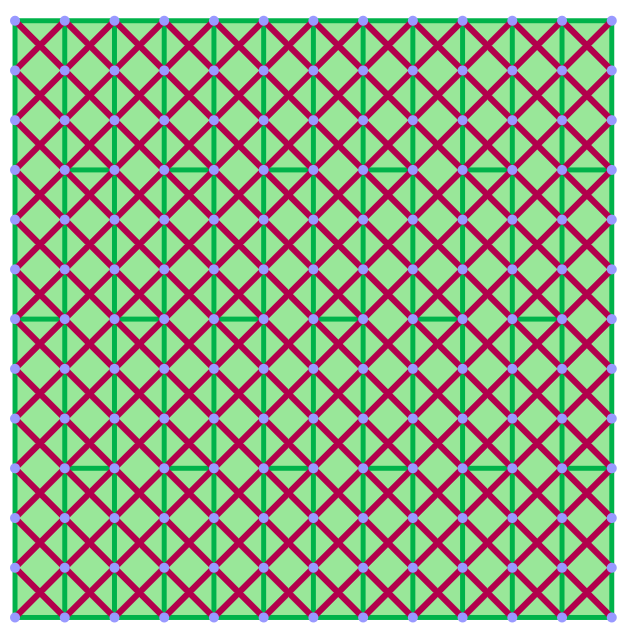
This pattern is drawn by a Shadertoy shader. Its source:

```glsl
// Square lattice of crossed diagonals, green rails and round joints on a pale green panel.
#define CELLS 12.0
#define CELL_SIZE 0.0777
#define PANEL_OFFSET vec2(-0.0072, 0.0014)
#define RAIL_HALF 0.050
#define BRACE_HALF 0.063
#define JOINT_RADIUS 0.100
#define PAPER vec3(1.0)
#define PANEL vec3(0.60, 0.905, 0.60)
#define RAIL vec3(0.0, 0.70, 0.29)
#define BRACE vec3(0.70, 0.0, 0.30)
#define JOINT vec3(0.60, 0.60, 1.0)

// Coverage of a shape from its signed distance, in cell units.
float coverage(float dist, float pixel) {
    return clamp(0.5 - dist / pixel, 0.0, 1.0);
}

// Distance to the nearest integer.
float toLine(float v) {
    return abs(v - round(v));
}

// Border rows are complete; every third inner row has alternating rails.
bool hasRowRail(float row, float column) {
    if (row == 0.0 || row == CELLS) return true;
    return mod(row, 3.0) == 0.0 && mod(column + floor(row / 3.0 + 0.5), 2.0) == 0.0;
}

void mainImage(out vec4 fragColor, in vec2 fragCoord) {
    // Lattice coordinates: joints lie at integers from 0 to CELLS.
    vec2 p = (fragCoord - 0.5 * iResolution.xy) / iResolution.y - PANEL_OFFSET;
    vec2 q = p / CELL_SIZE + 0.5 * CELLS;
    float pixel = 1.0 / (iResolution.y * CELL_SIZE);

    vec2 nearest = clamp(round(q), 0.0, CELLS);
    vec2 toJoint = q - nearest;
    vec2 fromCentre = abs(q - 0.5 * CELLS) - 0.5 * CELLS;
    float panelDist = max(fromCentre.x, fromCentre.y);

    // Panel
    float panel = coverage(panelDist, pixel);
    vec3 color = mix(PAPER, PANEL, panel);

    // Vertical rails, then the staggered horizontal ones
    float rail = coverage(max(abs(toJoint.x) - RAIL_HALF, fromCentre.y), pixel);
    if (hasRowRail(nearest.y, floor(q.x))) {
        rail = max(rail, coverage(max(abs(toJoint.y) - RAIL_HALF, fromCentre.x), pixel));
    }
    color = mix(color, RAIL, rail);

    // Diagonal braces crossing in every cell
    float diagonal = min(toLine(q.x - q.y), toLine(q.x + q.y)) * inversesqrt(2.0);
    color = mix(color, BRACE, coverage(max(diagonal - BRACE_HALF, panelDist), pixel));

    // Joints
    color = mix(color, JOINT, coverage(length(toJoint) - JOINT_RADIUS, pixel));

    fragColor = vec4(color, 1.0);
}
```
